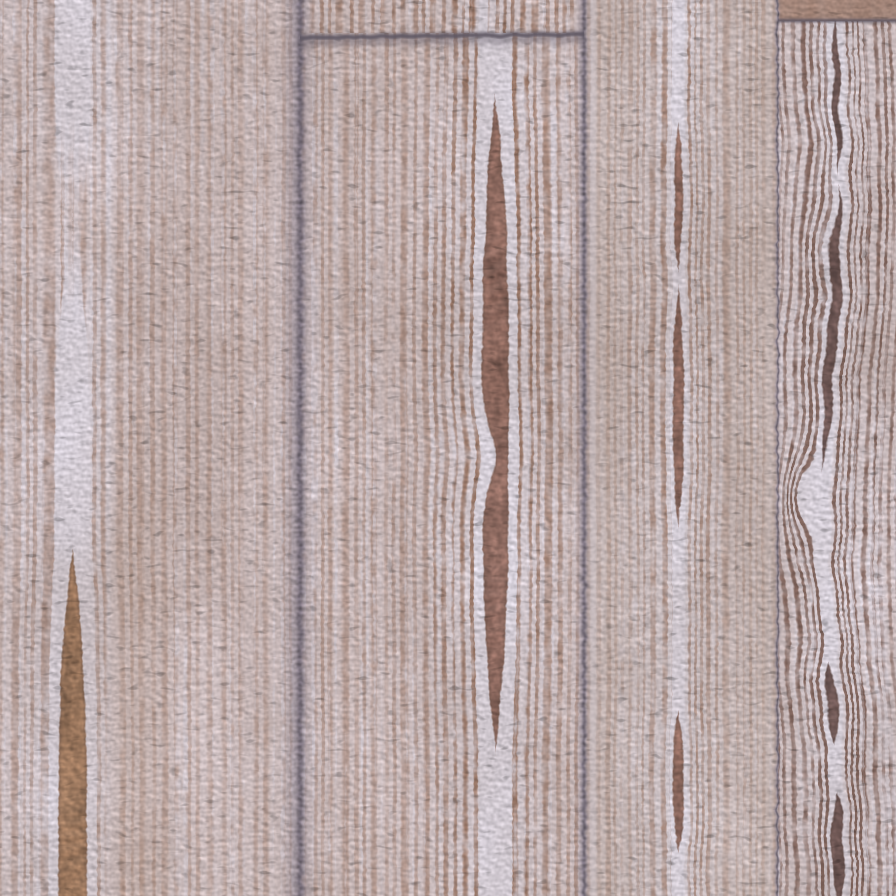
Give the GLSL for this texture, as a three.js fragment shader.

```glsl
// Four weathered, rough-sawn pine planks with upright grain and spindle-shaped hearts.
varying vec2 vUv;

const vec3 PALE = vec3(0.82, 0.79, 0.82);
const vec3 PINK = vec3(0.77, 0.70, 0.69);
const vec3 TAN = vec3(0.735, 0.665, 0.64);
const vec3 RING = vec3(0.59, 0.46, 0.40);
const vec3 HEART = vec3(0.55, 0.41, 0.37);
const vec3 OCHRE = vec3(0.61, 0.47, 0.37);
const vec3 DARK_HEART = vec3(0.43, 0.34, 0.33);
const vec3 GAP = vec3(0.40, 0.37, 0.42);
const vec3 HALO = vec3(0.59, 0.55, 0.59);
const vec3 SEAMS = vec3(0.335, 0.652, 0.868);   // x of the plank edges
const vec3 SLIT_WIDTH = vec3(0.0038, 0.0024, 0.0011);
const vec3 HALO_WIDTH = vec3(0.0125, 0.0055, 0.0024);
const float JOINT_WIDE = 0.963;                 // y of the end joints
const float JOINT_NARROW = 0.977;
const float SAW_FREQ = 52.0;
const float SAW_DEPTH = 0.018;
const float ROUGHNESS = 0.15;
const float CREASES = 0.20;
const float SOFT = 0.0014;

vec2 gradient(vec2 cell) {
  vec2 q = vec2(dot(cell, vec2(127.1, 311.7)), dot(cell, vec2(269.5, 183.3)));
  return 2.0 * fract(sin(q) * 43758.5) - 1.0;
}
float noise(vec2 p) {
  vec2 i = floor(p), f = fract(p), e = vec2(1, 0);
  vec2 u = f * f * f * (f * (f * 6.0 - 15.0) + 10.0);
  float low = mix(dot(gradient(i), f), dot(gradient(i + e), f - e), u.x);
  float high = mix(dot(gradient(i + e.yx), f - e.yx), dot(gradient(i + 1.0), f - 1.0), u.x);
  return mix(low, high, u.y);
}
float noise(float x, float y, float fx, float fy) { return noise(vec2(x * fx, y * fy)); }
float bell(float x, float width) { return exp(-x * x / (width * width)); }
// Half-width of a pointed spindle; negative beyond its tips
float spindle(float y, float lo, float hi, float halfWidth) {
  return halfWidth * (1.0 - pow(abs((2.0 * y - lo - hi) / (hi - lo)), 3.0));
}

vec3 plankColor(vec2 p) {
  float x = p.x, y = p.y, centre, core, band, freq, nearInk, farInk, seed;
  float wobble = 0.0012, sway = 0.003, fade = 1.0, hairs = 0.5;
  vec3 base = PINK, heart = HEART, line = RING;
  // Shape of the heart and the grain on each plank
  if (x < SEAMS.x) {
    centre = 0.081; seed = 1.0; freq = 78.0; nearInk = 0.5; farInk = 0.32; heart = OCHRE;
    core = spindle(y, -0.3, 0.385, 0.016);
    band = 0.020 - 0.011 * bell(y - 0.72, 0.1);
    fade = 1.0 - 0.8 * bell(y - 0.76, 0.07);
  } else if (x < SEAMS.y) {
    float bend = bell(y - 0.49, 0.042);
    centre = 0.553 + 0.008 * bend * exp(-abs(x - 0.553) * 22.0);
    seed = 2.0; freq = 88.0; nearInk = 1.05; farInk = 0.38; band = 0.018;
    core = spindle(y, 0.165, 0.89, 0.015) - 0.007 * bend;
    if (y > JOINT_WIDE) { centre = 0.54; seed = 7.0; core = -0.01; band = 0.005; farInk = 0.6; }
  } else if (x < SEAMS.z) {
    centre = 0.757; seed = 3.0; freq = 112.0; nearInk = 0.75; farInk = 0.2; base = TAN;
    band = 0.0075; hairs = 0.25;
    core = max(spindle(y, 0.7, 0.86, 0.0045), spindle(y, 0.415, 0.677, 0.006));
    core = max(core, spindle(y, 0.05, 0.205, 0.006));
  } else {
    if (y > JOINT_NARROW) return mix(RING, PINK, 0.25 + 0.2 * noise(x, y, 90.0, 20.0));
    centre = 0.928 - 0.008 * cos((y - 0.42) * 8.0);
    seed = 4.0; freq = 112.0; nearInk = 1.2; farInk = 0.6; band = 0.008;
    wobble = x < centre ? 0.011 : 0.004; sway = 0.010;
    heart = DARK_HEART; line = mix(RING, DARK_HEART, 0.55);
    core = max(spindle(y, 0.48, 0.79, 0.006), spindle(y, 0.17, 0.26, 0.006));
    core = max(core, max(spindle(y, -0.01, 0.115, 0.007), spindle(y, 0.81, 0.98, 0.004)));
  }
  // Rings bow outward around the heart and swirl past the knot
  float side = x - centre + wobble * min(abs(x - centre) * 60.0, 1.0) * noise(x + seed, y, 14.0, 9.0);
  side += sway * exp(-abs(x - centre) * 28.0) * noise(vec2(seed * 5.3, y * 20.0));
  side += 0.0017 * noise(x, y, 110.0, 190.0);
  if (seed == 4.0) side += 0.02 * bell(x - 0.893, 0.022) * bell(y - 0.45, 0.045);
  float d = abs(side), swell = max(core, 0.0);
  float outside = d - band - 0.45 * swell;
  float q = d - 0.5 * swell * exp(-d * 16.0);
  float hand = seed * 11.3 + step(0.0, side) * 3.7;
  float closeness = fade * exp(-max(outside, 0.0) * 26.0);
  // Uneven, broken rings with pale hairlines between
  float wave = 0.5 + 0.5 * sin(6.2832 * (q * freq + 1.1 * noise(vec2(q * 45.0, hand)) + 0.3));
  float cut = 0.6 + 0.5 * noise(vec2(q * 90.0, hand + 5.6 + y * 1.2));
  float ink = smoothstep(cut - 0.36, cut + 0.36, wave) * mix(farInk, nearInk, closeness);
  float breaks = noise(x, y, 90.0, 60.0) + 0.7 * noise(x, y, 150.0, 25.0);
  ink *= clamp(0.85 + 0.9 * noise(vec2(q * 70.0, hand + y * 3.0)) + breaks, 0.05, 1.3);
  float hair = smoothstep(0.05, 0.35, noise(vec2(q * 170.0, hand + 9.4 + y * 0.9)));
  hair *= hairs * (1.0 - 1.6 * breaks);
  vec3 col = mix(base, PALE, 0.75 * closeness + 0.2 * (1.0 - wave) * (1.0 - closeness));
  col = mix(col, line, clamp(ink, 0.0, 1.0));
  col = mix(col, PALE, clamp(hair, 0.0, 0.65));
  if (seed == 1.0) col = mix(col, PALE, 0.7 * bell(side - 0.04, 0.0035));
  col = mix(col, PALE, fade * (1.0 - smoothstep(-SOFT, SOFT, outside)));
  heart *= 1.0 + 0.25 * (noise(x, y, 60.0, 25.0) + noise(x, y, 130.0, 90.0));
  heart = mix(heart, line * 0.75, 0.4 * smoothstep(0.004, 0.0, core - d));
  return mix(col, heart, smoothstep(-SOFT, SOFT, core - d));
}

void main() {
  vec2 p = vUv;
  vec3 col = plankColor(p);
  // Broad ochre and grey weathering
  float stain = noise(p * vec2(7.0, 4.0) + 3.0) + 0.6 * noise(p * vec2(19.0, 13.0));
  col *= 0.995 + stain * vec3(0.085, 0.105, 0.125);
  col = mix(col, OCHRE, 0.2 * bell(p.x - 0.145, 0.045) * smoothstep(0.75, 0.2, p.y));
  // Slanted saw marks, fibrous relief and dark creases
  float saw = sin(6.2832 * (p.y * SAW_FREQ - p.x * 13.0 + 1.8 * noise(p * 12.0)));
  col += SAW_DEPTH * saw * smoothstep(-0.2, 0.35, noise(p * vec2(11.0, 8.0) + 20.0));
  vec2 fibre = p * vec2(115.0, 205.0);
  float relief = noise(fibre) - noise(fibre + vec2(0.25, 0.6)) + 0.8 * noise(p * 245.0);
  col *= 1.0 + ROUGHNESS * relief;
  col *= 1.0 - CREASES * smoothstep(0.18, 0.55, noise(p * vec2(70.0, 175.0) + 31.0));
  // Fuzzy seams between planks, then end joints
  vec3 away = p.x - SEAMS + 0.003 * noise(p * vec2(40.0, 120.0));
  vec3 halo = (away + 0.2 * HALO_WIDTH) / HALO_WIDTH, slit = away / SLIT_WIDTH;
  halo = 0.75 * exp(-halo * halo);
  slit = 0.75 * exp(-slit * slit);
  col = mix(col, PALE, 0.4 * bell(p.x - 0.662, 0.005));
  col = mix(col, HALO * (1.0 + 0.2 * relief), max(halo.x, max(halo.y, halo.z)));
  col = mix(col, GAP * (1.0 + 0.3 * relief), max(slit.x, max(slit.y, slit.z)));
  float drop = p.y - JOINT_WIDE - 0.012 * (p.x - 0.5) + 0.003 * noise(p * vec2(60.0, 20.0)) + 0.003;
  float joint = max(0.9 * bell(drop, 0.0038), 0.4 * bell(drop + 0.004, 0.007));
  joint *= step(SEAMS.x, p.x) * step(p.x, SEAMS.y);
  joint = max(joint, 0.8 * step(SEAMS.z, p.x) * bell(p.y - JOINT_NARROW, 0.0025));
  gl_FragColor = vec4(clamp(mix(col, GAP * 0.92, joint), 0.0, 1.0), 1.0);
}
```
